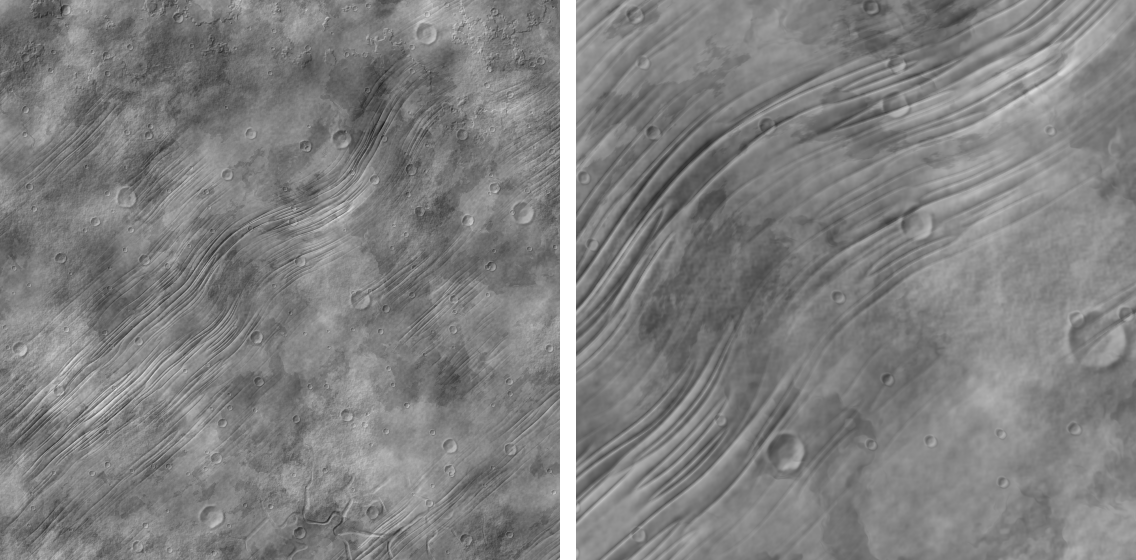
Left: the whole. Right: its middle third, enlarged.
Reproduce this texture procedurally as a Shadertoy shader.

```glsl
// Grey cratered plain seen from orbit, crossed by a bending diagonal belt of fault grooves.

const float MEAN_TONE = 0.485;
const float RELIEF_GAIN = 0.11;
const float PATCH_CONTRAST = 0.32;
const float STREAK_CONTRAST = 0.32;
const float LIGHT_STEP = 0.0010;
const vec2 LIGHT_DIR = vec2(-0.78, 0.62);
const vec2 BELT_START = vec2(0.10, 0.20);
const vec2 BELT_DIR = vec2(0.74, 0.67);
const float GROOVE_DEPTH = 0.0070;
const float ROUGHNESS = 0.015;
const float CRATER_CHANCE = 0.23;
const vec2 CRACK_CENTER = vec2(0.64, 0.05);

float hash(vec2 p) {
    vec3 q = fract(p.xyx * 0.1031);
    q += dot(q, q.yzx + 33.33);
    return fract((q.x + q.y) * q.z);
}

vec2 hash2(vec2 p) {
    return vec2(hash(p), hash(p + 71.7));
}

float noise(vec2 p) {
    vec2 i = floor(p), f = fract(p);
    f = f * f * (3.0 - 2.0 * f);
    return mix(mix(hash(i), hash(i + vec2(1, 0)), f.x),
               mix(hash(i + vec2(0, 1)), hash(i + vec2(1, 1)), f.x), f.y);
}

float fbm(vec2 p) {
    float sum = 0.0, total = 0.0, amp = 1.0;
    for (int i = 0; i < 6; i++) {
        sum += amp * noise(p);
        total += amp;
        p = mat2(1.6, 1.2, -1.2, 1.6) * p + 17.3;
        amp *= 0.62;
    }
    return sum / total;
}

// Distance along (x) and across (y) the belt, bent by layered sines
vec2 beltCoord(vec2 p) {
    vec2 d = p - BELT_START;
    float along = dot(d, BELT_DIR);
    float across = dot(d, vec2(-BELT_DIR.y, BELT_DIR.x));
    float bend = 0.026 * cos(14.0 * (along - 0.46)) * smoothstep(0.25, 0.5, along);
    across -= bend * exp(-across * across * 40.0);
    across += 0.014 * (noise(p * 7.0 + 5.0) - 0.5) + 0.004 * (noise(p * 28.0) - 0.5);
    return vec2(along, across);
}

float beltMask(vec2 b) {
    float width = mix(0.15, 0.06, smoothstep(0.2, 0.7, b.x));
    float ends = smoothstep(-0.2, 0.1, b.x) * (1.0 - smoothstep(0.82, 1.0, b.x));
    float core = exp(-b.y * b.y / (width * width)) * ends;
    float strays = 0.45 * smoothstep(0.55, 0.8, noise(b * vec2(5.0, 9.0) + 2.7));
    return max(core, strays) * (0.2 + 1.3 * smoothstep(0.2, 0.8, noise(b * vec2(9.0, 30.0) + 40.0)));
}

float trough(vec2 p) {
    float r = 1.0 - abs(2.0 * noise(p) - 1.0);
    return r * r * r;
}

float craters(vec2 p) {
    float h = 0.0, cells = 7.0;
    for (int i = 0; i < 3; i++) {
        vec2 g = p * cells + float(i) * 13.0, id = floor(g);
        vec2 center = 0.5 + 0.54 * (hash2(id + 3.0) - 0.5);
        float radius = mix(0.07, 0.15, hash(id + 9.0));
        float d = length(fract(g) - center) / radius;
        d += 0.2 * (noise(g * 14.0) - 0.5);
        float rim = (d - 1.0) / 0.17;
        float shape = 0.24 * exp(-rim * rim) - 0.75 * (1.0 - smoothstep(0.35, 1.0, d));
        h += step(hash(id + 27.0), CRATER_CHANCE) * shape * radius / cells;
        cells *= 2.0;
    }
    return h;
}

// Gap between the two nearest cell points: zero on the cracks
float cellGap(vec2 p) {
    vec2 id = floor(p);
    float near1 = 9.0, near2 = 9.0;
    for (int y = -1; y <= 1; y++)
    for (int x = -1; x <= 1; x++) {
        vec2 c = id + vec2(x, y);
        float d = length(c + hash2(c) - p);
        near2 = min(near2, max(near1, d));
        near1 = min(near1, d);
    }
    return near2 - near1;
}

float terrain(vec2 p) {
    vec2 b = beltCoord(p);
    float grooves = trough(b * vec2(8.0, 92.0)) + 0.5 * trough(b * vec2(17.0, 190.0) + 8.0);
    float h = craters(p) - GROOVE_DEPTH * beltMask(b) * grooves;

    // Patches of rough ground, and broken mesas near the top
    float rough = fbm(p * 20.0);
    h += ROUGHNESS * rough * (0.35 + 1.2 * smoothstep(0.35, 0.8, noise(p * 8.0 + 22.0)));
    float mesas = smoothstep(0.72, 0.92, p.y + 0.25 * (noise(p * 6.0) - 0.5));
    h += 0.006 * mesas * smoothstep(0.54, 0.61, fbm(p * 13.0 + 6.0));

    // Branching cracks near the bottom
    vec2 away = (p - CRACK_CENTER) / vec2(0.16, 0.09);
    float crack = 1.0 - smoothstep(0.02, 0.12, cellGap(p * 13.0 + 0.4 * noise(p * 40.0)));
    return h - 0.008 * crack * exp(-dot(away, away));
}

float albedo(vec2 p) {
    vec2 b = beltCoord(p);
    float warp = fbm(p * 9.0 + 31.0);
    float tone = PATCH_CONTRAST * (fbm(p * 5.5 + 0.6 * warp) - 0.5);
    tone += STREAK_CONTRAST * (fbm(b * vec2(10.0, 20.0) + 12.0) - 0.5);

    // Ragged dark deposits and flecks, bright haze, faint vertical seams
    tone -= 0.08 * smoothstep(0.54, 0.6, fbm(p * vec2(9.0, 8.0) + warp + 50.0));
    float flecks = smoothstep(0.53, 0.6, fbm(b * vec2(20.0, 34.0) + 77.0));
    tone += 0.015 - 0.075 * flecks * smoothstep(0.35, 0.65, noise(p * 6.0 + 15.0));
    tone += 0.06 * smoothstep(0.55, 0.66, fbm(p * 8.0 + 90.0));
    tone += 0.04 * (noise(p * vec2(60.0, 4.0)) - 0.5);

    // Shadowed chasms and bright clouds along the top edge
    float topBand = smoothstep(0.84, 0.93, p.y);
    float chasm = noise(vec2(p.x * 13.0 - p.y * 5.0, p.y * 9.0) + 64.0);
    tone += topBand * (0.1 * smoothstep(0.72, 0.9, chasm) - 0.13 * smoothstep(0.74, 0.9, 1.0 - chasm));
    return tone + 0.05 * (noise(p * 260.0) - 0.5);
}

void mainImage(out vec4 fragColor, in vec2 fragCoord) {
    vec2 p = fragCoord / iResolution.y;
    vec2 offset = LIGHT_DIR * LIGHT_STEP;
    float slope = (terrain(p - offset) - terrain(p + offset)) / (2.0 * LIGHT_STEP);
    float relief = RELIEF_GAIN * slope / (1.0 + 0.25 * abs(slope));
    float grey = MEAN_TONE + albedo(p) + relief;
    fragColor = vec4(vec3(clamp(grey, 0.1, 0.85)), 1.0);
}
```
